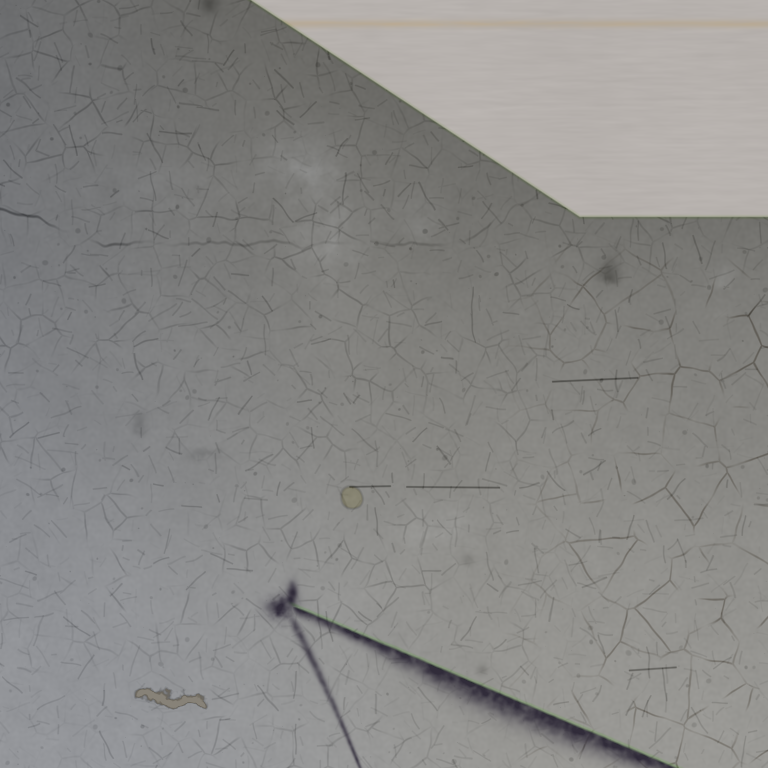
This texture is drawn by a Shadertoy shader. Its source:

```glsl
vec2 hash2(vec2 p) {
    return fract(sin(vec2(dot(p, vec2(127.1, 311.7)), dot(p, vec2(269.5, 183.3)))) * 43758.5);
}

float corner(vec2 i, vec2 f, vec2 o) {
    return dot(hash2(i + o) * 2.0 - 1.0, f - o);
}

float gradNoise(vec2 p) {
    vec2 i = floor(p), f = fract(p), u = f * f * (3.0 - 2.0 * f), e = vec2(0, 1);
    return mix(mix(corner(i, f, e.xx), corner(i, f, e.yx), u.x),
               mix(corner(i, f, e.xy), corner(i, f, e.yy), u.x), u.y);
}

float fbm(vec2 p) {
    float sum = 0.0, amp = 0.6;
    for (int i = 0; i < 4; i++) {
        sum += amp * gradNoise(p);
        p = mat2(1.6, 1.2, -1.2, 1.6) * p + 7.3;
        amp *= 0.5;
    }
    return sum;
}

float segment(vec2 p, vec2 a, vec2 b) {
    vec2 ab = b - a;
    return length(p - a - ab * clamp(dot(p - a, ab) / dot(ab, ab), 0.0, 1.0));
}

float blob(vec2 p, float x, float y, float w, float h) {
    vec2 d = (p - vec2(x, y)) / vec2(w, h);
    return exp(-dot(d, d));
}

// Line along the borders between scattered cells
float crackle(vec2 p, float scale, float width) {
    p *= scale;
    vec2 nearest = vec2(9);
    float border = 9.0;
    for (int k = 0; k < 9; k++) {
        vec2 g = floor(p) + vec2(k % 3 - 1, k / 3 - 1), r = g + hash2(g) - p;
        if (dot(r, r) < dot(nearest, nearest)) nearest = r;
    }
    for (int k = 0; k < 25; k++) {
        vec2 g = floor(p) + vec2(k % 5 - 2, k / 5 - 2);
        vec2 r = g + hash2(g) - p, away = r - nearest;
        if (dot(away, away) > 1e-4) border = min(border, dot(0.5 * (r + nearest), normalize(away)));
    }
    return smoothstep(width, 0.0, border / scale);
}

// Short random strokes and specks
float marks(vec2 p, float scale, float blur) {
    float result = 0.0;
    p *= scale;
    for (int k = 0; k < 9; k++) {
        vec2 g = floor(p) + vec2(k % 3 - 1, k / 3 - 1);
        vec2 h = hash2(g + 31.7), s = hash2(g + 83.1);
        vec2 arm = vec2(cos(h.x * 6.28), sin(h.x * 6.28)) * (0.1 + 0.4 * s.x);
        float stroke = segment(p, g + h - arm, g + h + arm) / scale;
        float speck = length(p - g - s) / scale - 0.0035 * h.y * h.y;
        result = max(result, smoothstep(0.0008 + blur, 0.0, stroke) * s.y);
        result = max(result, smoothstep(blur, -blur, speck) * step(0.78, h.x));
    }
    return result;
}

void mainImage(out vec4 fragColor, in vec2 fragCoord) {
    vec2 p = fragCoord / iResolution.xy;
    float px = 1.0 / iResolution.y, cloud = fbm(p * 6.0), fine = fbm(p * 38.0);
    vec2 warped = p + 0.004 * vec2(gradNoise(p * 45.0), gradNoise(p * 45.0 + 19.0));
    vec2 smear = p + 0.03 * vec2(cloud, fine);
    float panelDist = min(dot(p - vec2(0.755, 0.7175), vec2(0.55, 0.835)), p.y - 0.7175);

    // Worn wall, darker toward the top and beside the panel
    float light = 0.595 - 0.165 * smoothstep(-0.05, 1.05, p.y) - 0.025 * exp(min(panelDist, 0.0) * 9.0);
    light += 0.035 * cloud + 0.025 * fine + 0.02 * gradNoise(p * 170.0);
    vec3 col = light + mix(vec3(-0.006, 0.002, 0.018), vec3(0.006, 0.003, -0.012), smoothstep(0.1, 0.75, p.x + 0.35 * p.y));

    // Pale rubbed patches
    float pale = blob(smear, 0.39, 0.79, 0.055, 0.045) + 0.7 * blob(smear, 0.435, 0.7, 0.045, 0.06);
    pale += 0.4 * blob(smear, 0.2, 0.76, 0.09, 0.04) + 0.5 * blob(smear, 0.54, 0.72, 0.03, 0.03);
    pale += 0.4 * blob(smear, 0.575, 0.32, 0.05, 0.03) + 0.5 * blob(smear, 0.945, 0.64, 0.02, 0.02);
    col += vec3(0.075, 0.078, 0.085) * pale * (0.8 + fine);

    // Crackle, broad and brown at right, finer and fainter at left
    float right = smoothstep(0.62, 0.8, p.x) * smoothstep(0.72, 0.6, p.y);
    float broken = smoothstep(-0.2, 0.25, gradNoise(p * 23.0));
    col -= vec3(0.13, 0.14, 0.15) * crackle(warped, 17.0, 0.001 + px) * right * broken;
    col -= 0.085 * crackle(warped, 25.0, 0.001 + px) * (1.0 - right) * broken * smoothstep(-0.4, 0.2, cloud);
    col -= 0.09 * marks(warped, 24.0, px) + 0.06 * marks(warped + 0.37, 41.0, px);

    // Long wandering crack and level scratches
    float wander = 0.683 + 0.045 * smoothstep(0.14, 0.0, p.x) + 0.06 * smoothstep(0.59, 0.7, p.x);
    wander += 0.012 * gradNoise(vec2(p.x * 24.0, 3.0)) + 0.005 * gradNoise(vec2(p.x * 70.0, 8.0));
    float longCrack = smoothstep(0.002 + px, 0.0, abs(p.y - wander)) * smoothstep(0.72, 0.66, p.x);
    col -= longCrack * mix(0.07, 0.16, smoothstep(0.26, 0.1, p.x)) * smoothstep(-0.35, 0.2, gradNoise(p * 17.0));
    float scratch = min(segment(p, vec2(0.456, 0.366), vec2(0.508, 0.367)), segment(p, vec2(0.53, 0.366), vec2(0.65, 0.365)));
    scratch = min(scratch, segment(p, vec2(0.72, 0.503), vec2(0.83, 0.508)));
    scratch = min(scratch, segment(p, vec2(0.82, 0.127), vec2(0.88, 0.131)));
    col -= 0.19 * smoothstep(0.001 + px, 0.0, scratch);

    // Stains, ochre ring and flaked strip
    float stain = blob(smear, 0.797, 0.646, 0.012, 0.016) + blob(p, 0.273, 0.995, 0.012, 0.012);
    stain += 0.7 * blob(p, 0.628, 0.128, 0.007, 0.007) + 0.7 * blob(p, 0.609, 0.271, 0.007, 0.007);
    stain += 0.6 * blob(smear, 0.176, 0.45, 0.01, 0.01) + 0.5 * blob(smear, 0.26, 0.408, 0.025, 0.007);
    col -= 0.14 * stain * (0.8 + fine);
    float ring = length(warped - vec2(0.458, 0.352));
    col -= vec3(0.02, 0.03, 0.09) * smoothstep(0.015, 0.012, ring) + 0.08 * smoothstep(0.003, 0.0, abs(ring - 0.014));
    float flake = segment(smear, vec2(0.178, 0.096), vec2(0.262, 0.085)) - 0.007;
    col = mix(col, vec3(0.53, 0.51, 0.47), smoothstep(px, -px, flake));
    col -= 0.13 * smoothstep(0.002 + px, 0.0, abs(flake));

    // Dark gash: crisp upper lip, ragged shade below, thin branch
    float along = (p.x - 0.378) / 0.501;
    float above = (p.y - 0.212 + 0.212 * along) * 0.92 + 0.0015 * fine;
    float depth = 0.008 + 0.016 * smoothstep(0.1, 0.5, along) * smoothstep(1.25, 0.6, along);
    float span = smoothstep(-0.01, 0.02, along);
    float gash = span * smoothstep(0.0015 + px, -0.0015, above) * exp(-pow(max(-above, 0.0) / depth, 2.0));
    float branch = blob(p, 0.469 - 0.4 * p.y - 0.3 * p.y * p.y, p.y, 0.0025 + 0.02 * p.y, 1.0) * smoothstep(0.21, 0.18, p.y);
    float knot = blob(smear, 0.371, 0.211, 0.018, 0.015) + blob(p, 0.381, 0.229, 0.006, 0.013);
    float dark = max(gash, max(0.7 * branch, knot)) * (0.9 + 0.7 * fine + 0.4 * gradNoise(p * 120.0));
    col = mix(col, vec3(0.17, 0.15, 0.21), clamp(dark, 0.0, 0.95));
    col += vec3(-0.06, 0.01, -0.09) * span * smoothstep(0.004, 0.0, abs(above - 0.002));

    // Pale panel with level grain, a tan stripe and a green rim
    float grain = gradNoise(p * vec2(9, 130)) + gradNoise(p * vec2(30, 260));
    vec3 panel = vec3(0.715, 0.695, 0.68) + 0.018 * grain + 0.02 * cloud;
    panel -= vec3(0, 0.035, 0.1) * blob(p, p.x, 0.969, 1.0, 0.005) * (0.8 + grain * 0.5);
    col = mix(col, panel, smoothstep(-px, px, panelDist));
    col -= vec3(0.06, 0.03, 0.09) * smoothstep(0.003 + px, 0.0, abs(panelDist));
    fragColor = vec4(clamp(col, 0.0, 1.0), 1);
}
```
